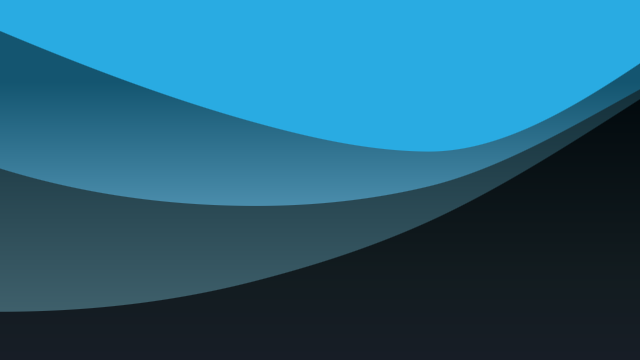
Give the GLSL for this background, as a Shadertoy shader.

```glsl
// Layered smooth waves in blue and slate under a bright sky-blue field.

// Cubic through two end heights with given end slopes, over span a..b.
float hermite(float x, float a, float b, vec2 height, vec2 slope) {
    float w = b - a;
    float t = (x - a) / w;
    float s = 1.0 - t;
    return s * s * ((1.0 + 2.0 * t) * height.x + t * w * slope.x)
         + t * t * ((1.0 + 2.0 * s) * height.y - s * w * slope.y);
}

// Smooth crest line through four shared knots across the canvas.
float crest(float x, vec4 height, vec4 slope) {
    const float KNOT_A = 0.4;
    const float KNOT_B = 0.6667;
    if (x < KNOT_A) return hermite(x, 0.0, KNOT_A, height.xy, slope.xy);
    if (x < KNOT_B) return hermite(x, KNOT_A, KNOT_B, height.yz, slope.yz);
    return hermite(x, KNOT_B, 1.0, height.zw, slope.zw);
}

// Antialiased coverage of the region below a crest.
float below(float y, float crestHeight) {
    float d = crestHeight - y;
    return clamp(d / max(fwidth(d), 1e-5) + 0.5, 0.0, 1.0);
}

// Vertical blend from a low colour to a high colour.
vec3 ramp(float y, float low, float high, vec3 lowColor, vec3 highColor) {
    return mix(lowColor, highColor, clamp((y - low) / (high - low), 0.0, 1.0));
}

void mainImage(out vec4 fragColor, in vec2 fragCoord) {
    vec2 uv = fragCoord / iResolution.xy;

    // Crest lines, from back to front
    float backCrest = crest(uv.x, vec4(0.914, 0.659, 0.579, 0.824),
                                  vec4(-0.747, -0.49, -0.02, 1.19));
    float middleCrest = crest(uv.x, vec4(0.532, 0.428, 0.481, 0.752),
                                    vec4(-0.55, 0.0, 0.42, 0.98));
    float frontCrest = crest(uv.x, vec4(0.134, 0.220, 0.382, 0.7245),
                                   vec4(0.0, 0.46, 0.80, 1.14));

    // Layer colours
    vec3 sky = vec3(0.161, 0.671, 0.886);
    vec3 blue = ramp(uv.y, 0.43, 0.77, vec3(0.29, 0.55, 0.67), vec3(0.078, 0.335, 0.44));
    vec3 slate = ramp(uv.y, 0.134, 0.74, vec3(0.245, 0.375, 0.42), vec3(0.08, 0.19, 0.23));
    vec3 night = ramp(uv.y, 0.0, 0.25, vec3(0.09, 0.115, 0.15), vec3(0.07, 0.107, 0.122));
    night = ramp(uv.y, 0.25, 0.72, night, vec3(0.01, 0.04, 0.055));

    // Paint back to front
    vec3 color = mix(sky, blue, below(uv.y, backCrest));
    color = mix(color, slate, below(uv.y, middleCrest));
    color = mix(color, night, below(uv.y, frontCrest));
    fragColor = vec4(color, 1.0);
}
```
